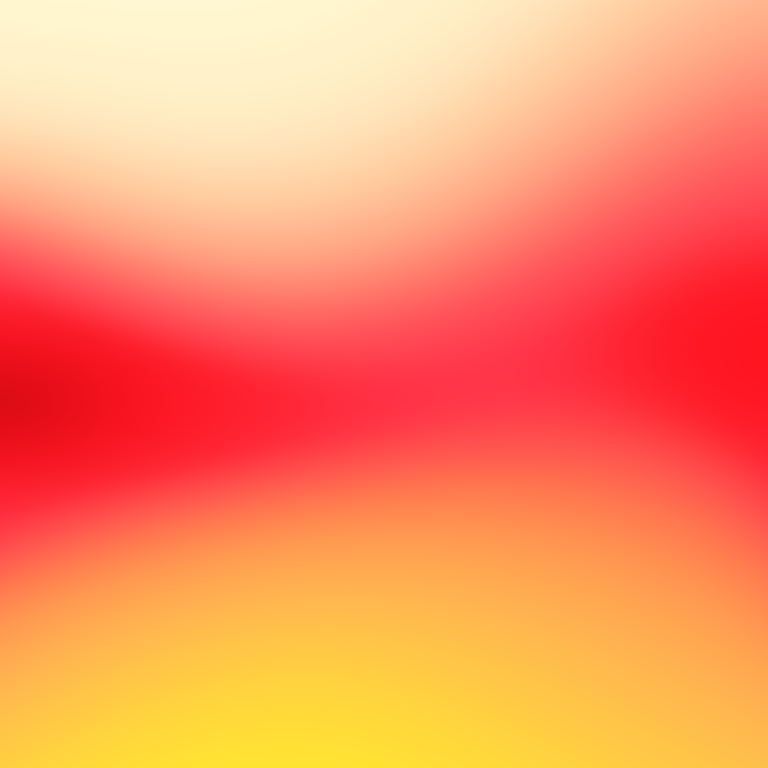
This background is drawn by a WebGL 1 fragment shader. Its source:

```glsl
precision highp float;
// A soft sunset-like gradient: cream above, a wavy crimson band, gold below.
// Two smooth curves mark the band's edges; colour ramps run outward from
// each curve, and elliptical glows deepen the red at both sides.

uniform vec2 u_resolution;

const vec3 PINK  = vec3(1.000, 0.188, 0.290);
const vec3 RED   = vec3(1.000, 0.045, 0.090);
const vec3 DARK  = vec3(0.870, 0.040, 0.080);
const vec3 CORAL = vec3(1.000, 0.300, 0.337);

// Quartic through five values evenly spaced over x = 0..1
float curve(float x, float a, float b, float c, float d, float e) {
  float s = 4.0 * x;
  float t2 = s * (s - 1.0) / 2.0;
  float t3 = t2 * (s - 2.0) / 3.0;
  float t4 = t3 * (s - 3.0) / 4.0;
  return a + s * (b - a)
    + t2 * (c - 2.0 * b + a)
    + t3 * (d - 3.0 * c + 3.0 * b - a)
    + t4 * (e - 4.0 * d + 6.0 * c - 4.0 * b + a);
}

// Positive part of x with a rounded corner
float softPositive(float x) {
  const float ROUNDING = 0.02;
  return 0.5 * (x + sqrt(x * x + ROUNDING * ROUNDING));
}

// Linear ramp from 0 at "from" to 1 at "to", with rounded ends
float softRamp(float x, float from, float to) {
  return (softPositive(x - from) - softPositive(x - to)) / (to - from);
}

// Elliptical Gaussian falloff
float glow(vec2 p, vec2 center, vec2 spread) {
  vec2 q = (p - center) / spread;
  return exp(-0.5 * dot(q, q));
}

// Coral to cream, by distance above the band
vec3 creamRamp(vec3 base, float d) {
  vec3 col = mix(base, CORAL, softRamp(d, -0.098, -0.039));
  col = mix(col, vec3(1.0, 0.451, 0.404), softRamp(d, -0.039, 0.000));
  col = mix(col, vec3(1.0, 0.647, 0.510), softRamp(d, 0.000, 0.052));
  col = mix(col, vec3(1.0, 0.796, 0.620), softRamp(d, 0.052, 0.117));
  col = mix(col, vec3(1.0, 0.894, 0.725), softRamp(d, 0.117, 0.182));
  col = mix(col, vec3(1.0, 0.941, 0.784), softRamp(d, 0.182, 0.247));
  return mix(col, vec3(1.0, 0.973, 0.824), softRamp(d, 0.247, 0.378));
}

// Coral to gold, by distance below the band
vec3 goldRamp(vec3 base, float d) {
  vec3 col = mix(base, vec3(1.0, 0.322, 0.314), softRamp(d, -0.078, -0.029));
  col = mix(col, vec3(1.0, 0.451, 0.306), softRamp(d, -0.029, 0.000));
  col = mix(col, vec3(1.0, 0.600, 0.322), softRamp(d, 0.000, 0.052));
  col = mix(col, vec3(1.0, 0.718, 0.314), softRamp(d, 0.052, 0.124));
  col = mix(col, vec3(1.0, 0.831, 0.243), softRamp(d, 0.124, 0.234));
  return mix(col, vec3(1.0, 0.894, 0.196), softRamp(d, 0.234, 0.326));
}

void main() {
  vec2 p = gl_FragCoord.xy / u_resolution;

  // Crimson band with deeper red at its two ends
  float redGlow = glow(p, vec2(0.0, 0.485), vec2(0.23, 0.081))
                + glow(p, vec2(1.0, 0.550), vec2(0.13, 0.098));
  vec3 col = mix(PINK, RED, 1.0 - exp(-2.2 * redGlow));
  col = mix(col, DARK, glow(p, vec2(0.0, 0.477), vec2(0.098, 0.052)));

  // Band edges, and how far each fade stretches along x
  float upperEdge = curve(p.x, 0.697, 0.625, 0.622, 0.727, 0.844);
  float upperStretch = curve(p.x, 0.85, 1.0, 1.25, 1.65, 2.0);
  float lowerEdge = curve(p.x, 0.238, 0.319, 0.362, 0.362, 0.260);
  float lowerStretch = curve(p.x, 1.1, 1.0, 1.15, 1.6, 1.7);

  col = creamRamp(col, (p.y - upperEdge) / upperStretch);
  col = goldRamp(col, (lowerEdge - p.y) / lowerStretch);
  gl_FragColor = vec4(clamp(col, 0.0, 1.0), 1.0);
}
```
